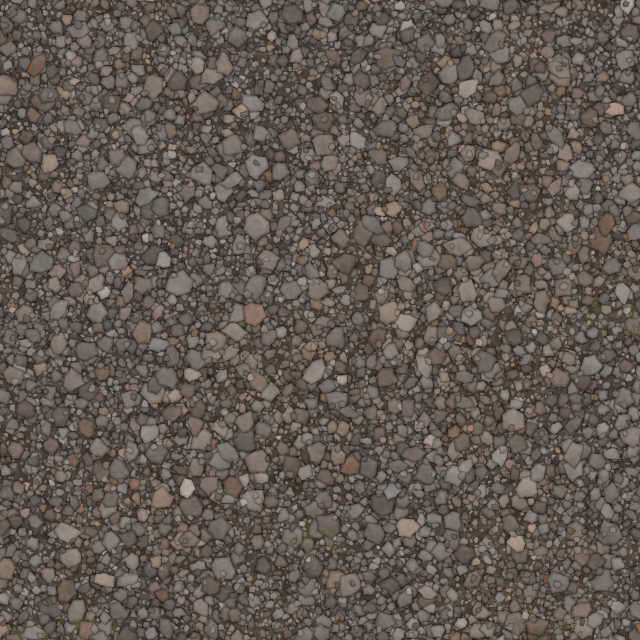
This texture is drawn by a WebGL 2 fragment shader. Its source:

```glsl
#version 300 es
precision highp float;

uniform vec2 u_resolution;
out vec4 fragColor;

vec4 hash4(vec2 p) {
  vec4 q = fract(p.xyxy * vec4(0.1031, 0.1030, 0.0973, 0.1099));
  q += dot(q, q.wzxy + 33.33);
  return fract((q.xxyz + q.yzzw) * q.zywx);
}

float noise(vec2 p) {
  vec2 i = floor(p), f = fract(p);
  f = f * f * (3.0 - 2.0 * f);
  float low = mix(hash4(i).x, hash4(i + vec2(1, 0)).x, f.x);
  float high = mix(hash4(i + vec2(0, 1)).x, hash4(i + vec2(1, 1)).x, f.x);
  return mix(low, high, f.y);
}

// Irregular convex stone: the intersection of six jittered half planes
float stoneDistance(vec2 q, float radius, vec2 key) {
  float d = -1.0;
  for (int k = 0; k < 6; k++) {
    vec4 h = hash4(key + float(k) * 17.3);
    float angle = (float(k) + (h.x - 0.5) * 0.65) * 1.0472;
    d = max(d, dot(q, vec2(cos(angle), sin(angle))) - radius * (0.78 + 0.32 * h.y));
  }
  return d;
}

vec3 stoneColor(vec4 look, float shade) {
  float tone = 0.385 + 0.165 * look.x + 0.13 * pow(look.y, 9.0) + shade;
  vec3 color = vec3(tone, tone - 0.04, tone - 0.07);
  color += vec3(0.035, -0.005, -0.022) * (look.z - 0.45);
  return color + vec3(0.055, 0.008, -0.02) * smoothstep(0.86, 1.0, look.w);
}

// Lay one size of stones over the ground, each with a contact shadow
void scatter(vec2 uv, float count, float share, float seed, inout vec3 color) {
  vec2 p = uv * count;
  p += 0.1 * (vec2(noise(p * 3.0 + seed), noise(p * 3.0 + seed + 41.0)) - 0.5);
  vec2 cell = floor(p);
  float soft = max(min(0.0013 * count, 0.1), 0.7 * count / u_resolution.y);
  float shadowWidth = min(0.004 * count, 0.19);
  float bevelWidth = min(0.005 * count, 0.22);

  for (int y = -1; y <= 1; y++) {
    for (int x = -1; x <= 1; x++) {
      vec2 id = cell + vec2(x, y);
      vec2 key = id + seed;
      vec4 place = hash4(key);
      float patchShare = share * (0.65 + 0.7 * noise(id / count * 7.0 + seed));
      vec2 q = p - id - 0.5 - 0.9 * (place.xy - 0.5);
      if (place.w > patchShare || dot(q, q) > 1.0) continue;

      // Orient and flatten the stone
      vec4 form = hash4(key + 71.7);
      float turn = 6.2832 * form.x;
      mat2 rotation = mat2(cos(turn), sin(turn), -sin(turn), cos(turn));
      vec2 local = rotation * q * vec2(1.0, 1.0 + 0.65 * form.y * form.y);
      float d = stoneDistance(local, 0.35 + 0.17 * place.z, key + 7.9);

      // Tilted face, worn rim and light from above
      float rim = 1.0 - smoothstep(0.0, bevelWidth, -d);
      float shade = 0.09 * dot(local, form.zw - 0.5) + 0.045 * q.y;
      shade -= 0.085 * rim;
      vec3 stone = stoneColor(hash4(key + 133.1), shade);

      color *= 1.0 - 0.46 * (1.0 - smoothstep(-soft, shadowWidth, d));
      color = mix(color, stone, 1.0 - smoothstep(-soft, soft, d));
    }
  }
}

void main() {
  vec2 uv = gl_FragCoord.xy / u_resolution.y;

  // Dark soil, then gravel from fine to coarse with a few loose chips
  vec3 color = vec3(0.31, 0.265, 0.225) + 0.12 * (noise(uv * 130.0) - 0.5);
  scatter(uv, 108.0, 0.90, 11.0, color);
  scatter(uv, 68.0, 0.88, 223.0, color);
  scatter(uv, 44.0, 0.78, 457.0, color);
  scatter(uv, 28.0, 0.48, 619.0, color);
  scatter(uv, 82.0, 0.13, 811.0, color);

  // Mineral grain and broad earthy variation
  float grain = noise(uv * 240.0) - 0.5;
  float mottling = noise(uv * 75.0 + 19.0) - 0.5;
  color += 0.045 * grain + 0.05 * mottling;
  color += vec3(0.022, 0.004, -0.012) * (noise(uv * 5.0 + 83.0) - 0.5);

  // Sparse moss in the gaps
  float moss = smoothstep(0.8, 0.95, noise(uv * 6.0 + 37.0)) * smoothstep(0.55, 0.8, noise(uv * 85.0));
  color = mix(color, vec3(0.36, 0.36, 0.20), 0.45 * moss * (1.0 - smoothstep(0.3, 0.46, color.g)));

  fragColor = vec4(clamp(color, vec3(0.12, 0.09, 0.07), vec3(0.9)), 1.0);
}
```
